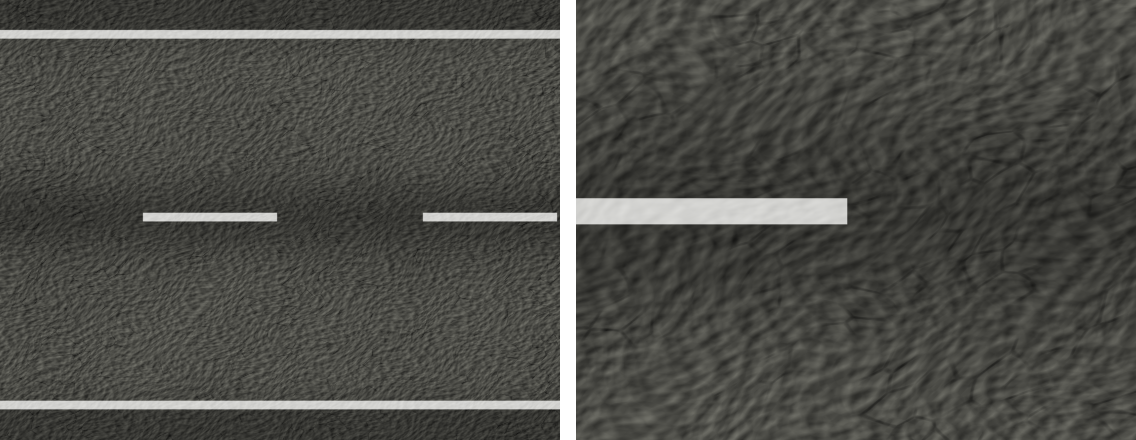
Left, the full canvas; right, a detail of the centre.
Give the GLSL for this texture, as a Shadertoy shader.

```glsl
#define DASHES 2.0          // dashes across the canvas
#define DASH_HALF 0.2396    // half length, in dash periods
#define DASH_CENTRE 0.75    // centre, in dash periods
#define LINE_HALF 0.0099    // half width of all paint lines
#define MIDDLE_Y 0.5066
#define EDGE_LINES vec2(0.0795, 0.922)
#define LANE_TONE 0.302
#define DARK_TONE 0.218     // shoulders and centre seam
#define GRAIN 84.0          // stone cells per canvas height
#define RELIEF 0.50
#define TINT vec3(1.0, 1.0, 0.93)
#define PAINT vec3(0.825, 0.825, 0.815)

vec2 hash2(vec2 p) {
    vec3 q = fract(p.xyx * vec3(0.1031, 0.1030, 0.0973));
    q += dot(q, q.yzx + 33.33);
    return fract((q.xx + q.yz) * q.zy);
}

// Distances to the nearest and second nearest cell points
vec2 cells(vec2 p) {
    vec2 base = floor(p), f = fract(p), nearest = vec2(8.0);
    for (int j = -1; j <= 1; j++)
    for (int i = -1; i <= 1; i++) {
        vec2 cell = vec2(i, j);
        float d = length(cell + hash2(base + cell) - f);
        nearest = d < nearest.x ? vec2(d, nearest.x) : vec2(nearest.x, min(nearest.y, d));
    }
    return nearest;
}

// Broad uneven patches, roughly -1 to 1
float mottle(vec2 p) {
    float sum = 0.0, gain = 0.5;
    for (int i = 0; i < 4; i++) {
        sum += gain * sin(p.x + 1.7 * sin(p.y)) * cos(p.y + 1.3 * sin(p.x * 0.7));
        p = mat2(0.8, 0.6, -0.6, 0.8) * p * 1.9 + 3.1;
        gain *= 0.65;
    }
    return sum;
}

// Cell height differenced along the light direction
float emboss(vec2 p) {
    return cells(p + vec2(0.12, -0.25)).x - cells(p - vec2(0.12, -0.25)).x;
}

// Coverage of a band around zero, with a soft edge
float band(float d, float halfWidth, float soft) {
    return 1.0 - smoothstep(-soft, soft, abs(d) - halfWidth);
}

void mainImage(out vec4 fragColor, in vec2 fragCoord) {
    vec2 uv = fragCoord / iResolution.xy;
    vec2 p = fragCoord / iResolution.y;
    float soft = 0.8 / iResolution.y;

    // Slanted, slightly warped stone grain
    vec2 slanted = mat2(0.90, -0.43, 0.43, 0.90) * p;
    vec2 g = slanted * GRAIN * vec2(0.65, 1.1) + 50.0;
    g += 0.45 * sin(g.yx * 0.63 + 1.5 * sin(g * 0.27));
    float relief = emboss(g) + 0.6 * emboss(g * 1.9 + 17.0);

    // Fine dark cracks in scattered patches
    vec2 seam = cells(g * 0.55 + 9.0);
    float crack = 1.0 - smoothstep(0.02, 0.14, seam.y - seam.x);
    crack *= smoothstep(-0.1, 0.6, mottle(p * 38.0));

    // Lanes fade into the centre seam and stop at the shoulders
    float centreDist = (uv.y - MIDDLE_Y) / 0.088;
    float lane = 1.0 - exp(-centreDist * centreDist);
    float inset = min(uv.y - EDGE_LINES.x, EDGE_LINES.y - uv.y);
    lane *= smoothstep(-soft, soft, inset) * mix(0.65, 1.0, smoothstep(0.0, 0.07, inset));
    float tone = mix(DARK_TONE, LANE_TONE, lane);
    tone *= 1.0 + 0.05 * mottle(p * 9.0) + RELIEF * relief - 0.24 * crack;

    // Solid edge lines and a dashed middle line
    float paint = max(band(uv.y - EDGE_LINES.x, LINE_HALF, soft),
                      band(uv.y - EDGE_LINES.y, LINE_HALF, soft));
    float along = fract(uv.x * DASHES - DASH_CENTRE + 0.5) - 0.5;
    float dash = band(along, DASH_HALF, DASHES * 0.8 / iResolution.x);
    paint = max(paint, dash * band(uv.y - MIDDLE_Y, LINE_HALF, soft));

    vec3 painted = PAINT * (1.0 + 0.05 * relief);
    fragColor = vec4(mix(TINT * tone, painted, paint), 1.0);
}
```
